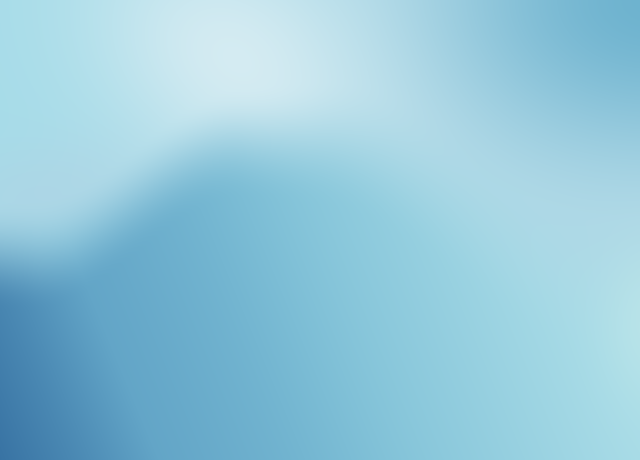
A Shadertoy shader for this background:

```glsl
// Soft blue gradient: a deep blue hill of colour under a pale, glowing sky.

const vec3 DEEP_BLUE  = vec3(0.22, 0.45, 0.64);
const vec3 STEEL_BLUE = vec3(0.37, 0.63, 0.77);
const vec3 MID_BLUE   = vec3(0.49, 0.75, 0.84);
const vec3 PALE_AQUA  = vec3(0.69, 0.88, 0.915);
const vec3 SKY_LEFT   = vec3(0.65, 0.86, 0.91);
const vec3 SKY_RIGHT  = vec3(0.68, 0.845, 0.90);
const vec3 SKY_CORNER = vec3(0.43, 0.70, 0.81);
const vec3 MIST       = vec3(0.84, 0.925, 0.95);
const vec3 HAZE       = vec3(0.68, 0.83, 0.895);
const vec3 EDGE_LIGHT = vec3(0.74, 0.90, 0.91);

// Elliptical falloff, turned by an angle; 1 at the centre.
float glow(vec2 p, vec2 centre, vec2 radius, float angle) {
    float c = cos(angle), s = sin(angle);
    vec2 d = p - centre;
    vec2 q = vec2(c * d.x + s * d.y, c * d.y - s * d.x) / radius;
    return exp(-dot(q, q));
}

// Height of the soft border between hill and sky.
float borderHeight(float x) {
    return 0.445 + 0.245 * smoothstep(0.05, 0.38, x)
                 - 0.31 * smoothstep(0.50, 1.0, x);
}

// Diagonal ramp from the deep lower left to the pale right.
vec3 hillColor(vec2 p) {
    float t = p.x + 0.3 * p.y;
    vec3 col = mix(DEEP_BLUE, STEEL_BLUE, clamp(t / 0.25, 0.0, 1.0));
    col = mix(col, MID_BLUE, smoothstep(0.10, 0.72, t));
    return mix(col, PALE_AQUA, smoothstep(0.42, 1.20, t));
}

// Pale sky with a darker corner, a white mist and a low haze.
vec3 skyColor(vec2 p) {
    vec3 col = mix(SKY_LEFT, SKY_RIGHT, smoothstep(0.1, 0.7, p.x));
    float corner = smoothstep(0.5, 0.0, distance(p, vec2(1.02, 1.0)));
    col = mix(col, SKY_CORNER, corner);
    col = mix(col, HAZE, 0.7 * glow(p, vec2(0.08, 0.58), vec2(0.20, 0.11), 0.3));
    return mix(col, MIST, 0.95 * glow(p, vec2(0.37, 0.87), vec2(0.20, 0.30), 0.45));
}

void mainImage(out vec4 fragColor, in vec2 fragCoord) {
    vec2 p = fragCoord / iResolution.xy;

    // The border is softer towards the right.
    float softness = mix(0.12, 0.19, smoothstep(0.3, 0.9, p.x));
    float sky = smoothstep(-softness, softness, p.y - borderHeight(p.x));
    vec3 col = mix(hillColor(p), skyColor(p), sky);

    // Faint light on the right edge.
    col = mix(col, EDGE_LIGHT, 0.7 * glow(p, vec2(1.02, 0.30), vec2(0.07, 0.16), 0.0));

    fragColor = vec4(col, 1.0);
}
```
